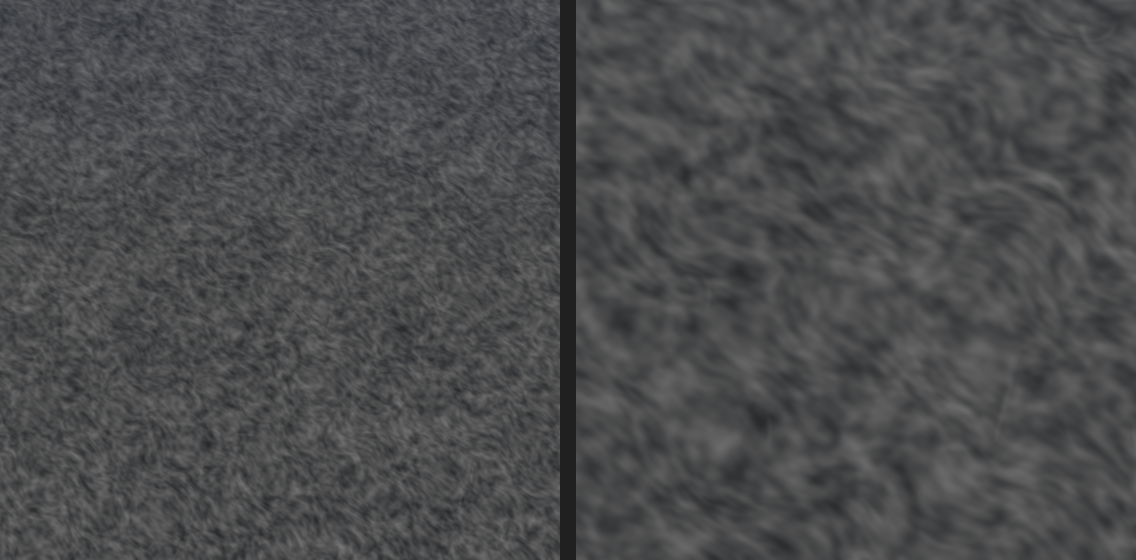
Left: the whole. Right: its middle third, enlarged.
This texture is drawn by a WebGL 1 fragment shader. Its source:

```glsl
precision highp float;
// Dark grey wool felt: soft mottled grain with a slanted nap and a few pale fibres.

uniform vec2 u_resolution;

const float PI = 3.14159265;

// Colour
const float MEAN_TONE = 0.299;
const float MIN_TONE = 0.17;
const float MAX_TONE = 0.47;
const vec3 SHADOW_TINT = vec3(-0.006, -0.001, 0.007);
const vec3 FAR_TINT = vec3(-0.006, 0.000, 0.013);

// Grain: cells per canvas across the nap, and tone deviation
const float COARSE_SCALE = 54.0;
const float COARSE_DEPTH = 0.020;
const float GRAIN_SCALE = 92.0;
const float GRAIN_DEPTH = 0.025;
const float FINE_SCALE = 165.0;
const float FINE_DEPTH = 0.014;

// Broad mottling
const float CLOUD_SCALE = 7.0;
const float CLOUD_DEPTH = 0.009;
const float PATCH_SCALE = 21.0;
const float PATCH_DEPTH = 0.011;

// Nap and fibres
const float NAP_ANGLE = -0.72;
const float NAP_STRETCH = 1.6;
const float FIBRE_SCALE = 20.0;
const float FIBRE_WIDTH = 0.30;
const float FIBRE_DEPTH = 0.032;

// Foreshortening and contrast from near (bottom) to far (top)
const float FORESHORTEN = 0.28;
const float NARROWING = 0.14;
const float NEAR_CONTRAST = 1.12;
const float FAR_CONTRAST = 0.82;

float hash(vec2 p) {
  vec3 q = fract(p.xyx * vec3(0.1031, 0.1030, 0.0973));
  q += dot(q, q.yzx + 33.33);
  return fract((q.x + q.y) * q.z);
}

float slope(vec2 cell, vec2 offset) {
  float angle = 2.0 * PI * hash(cell);
  return dot(vec2(cos(angle), sin(angle)), offset);
}

// Gradient noise scaled to a deviation of about one
float noise(vec2 p) {
  vec2 i = floor(p);
  vec2 f = p - i;
  vec2 w = f * f * f * (f * (f * 6.0 - 15.0) + 10.0);
  vec2 e = vec2(1.0, 0.0);
  float low = mix(slope(i, f), slope(i + e.xy, f - e.xy), w.x);
  float high = mix(slope(i + e.yx, f - e.yx), slope(i + e.xx, f - e.xx), w.x);
  return 4.5 * mix(low, high, w.y);
}

mat2 rotation(float angle) {
  float c = cos(angle);
  float s = sin(angle);
  return mat2(c, -s, s, c);
}

// Noise drawn out along the nap, turned a little for each layer
float napNoise(vec2 p, float scale, float turn) {
  vec2 q = rotation(NAP_ANGLE + turn) * p;
  return noise(q * scale / vec2(NAP_STRETCH, 1.0) + 40.0 + 17.0 * turn);
}

// Thin, short, wavy strands: noise ridges kept only in scattered spots
float fibres(vec2 p, float turn) {
  float ridge = abs(napNoise(p, FIBRE_SCALE, turn));
  float strand = 1.0 - smoothstep(0.0, FIBRE_WIDTH, ridge);
  float spots = smoothstep(0.6, 1.7, noise(p * FIBRE_SCALE * 1.3 + 90.0 + turn * 50.0));
  return strand * spots;
}

void main() {
  vec2 uv = gl_FragCoord.xy / u_resolution;
  float far = uv.y;

  // Cloth plane receding towards the top
  vec2 cloth = vec2((uv.x - 0.5) * (1.0 - NARROWING * (0.5 - far)),
                    far * (1.0 - 0.5 * FORESHORTEN + FORESHORTEN * far));

  // Gentle bending of the nap
  vec2 bend = vec2(noise(cloth * 15.0 + 60.0), noise(cloth * 15.0 + 120.0));
  vec2 felt = cloth + 0.003 * bend;

  float grain = COARSE_DEPTH * napNoise(felt, COARSE_SCALE, 0.25)
              + GRAIN_DEPTH * napNoise(felt, GRAIN_SCALE, -0.15)
              + FINE_DEPTH * napNoise(felt, FINE_SCALE, 0.05);
  float mottle = CLOUD_DEPTH * noise(cloth * CLOUD_SCALE + 30.0)
               + PATCH_DEPTH * noise(cloth * PATCH_SCALE + 75.0);
  float strands = FIBRE_DEPTH * (fibres(felt, 0.1) + fibres(felt, -0.5));

  float contrast = mix(NEAR_CONTRAST, FAR_CONTRAST, far);
  float tone = MEAN_TONE + contrast * (grain + strands) + mottle;
  tone = clamp(tone, MIN_TONE, MAX_TONE);

  // Cool shadows and a cooler far edge
  float shadow = 1.0 - smoothstep(0.20, 0.36, tone);
  vec3 colour = vec3(tone) + SHADOW_TINT * shadow + FAR_TINT * smoothstep(0.5, 1.0, far);
  gl_FragColor = vec4(colour, 1.0);
}
```
